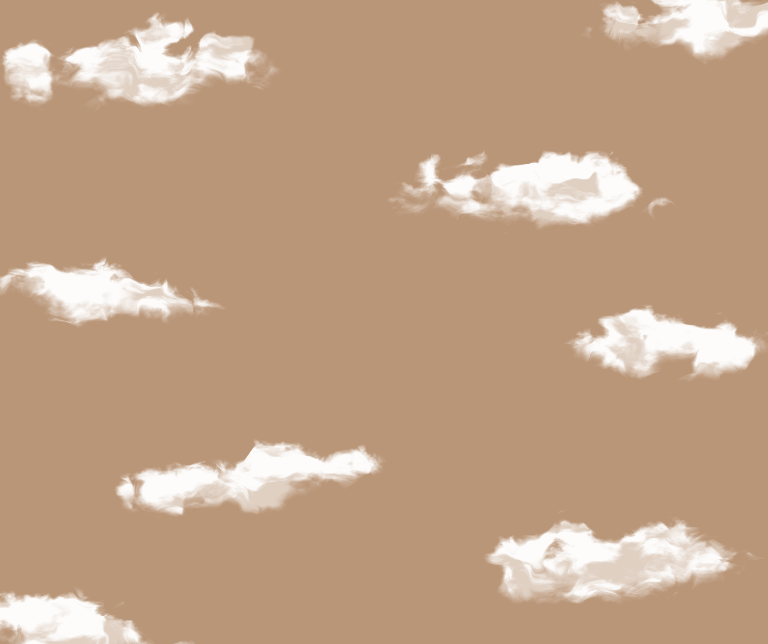
A Shadertoy shader for this pattern:

```glsl
vec3 hash3(vec2 cell) {
    vec3 k = vec3(dot(cell, vec2(127.1, 311.7)), dot(cell, vec2(269.5, 183.3)), dot(cell, vec2(419.2, 371.9)));
    return fract(sin(k) * 43758.55);
}

// Cellular noise: random cell values blended by distance to their centres
float cellNoise(vec2 p) {
    vec2 cell = floor(p), f = p - cell;
    float total = 0.0, weights = 0.0;
    for (int y = -1; y <= 1; y++)
    for (int x = -1; x <= 1; x++) {
        vec2 offset = vec2(x, y);
        vec3 h = hash3(cell + offset);
        vec2 d = offset + 0.15 + 0.7 * h.xy - f;
        float w = exp(-8.0 * dot(d, d));
        total += w * h.z;
        weights += w;
    }
    return total / weights;
}

float billows(vec2 p) {
    float sum = 0.0, amp = 0.5;
    for (int i = 0; i < 5; i++) {
        sum += amp * cellNoise(p);
        p = mat2(0.94, 0.34, -0.34, 0.94) * p * 2.03 + 17.3;
        amp *= 0.5;
    }
    return sum / 0.97;
}

// Strongest cloud body at p: x = lens depth, y = height within the cloud
vec2 cloudBody(vec2 p, float aspect) {
    vec2 body = vec2(-9.0, 0.0);
    for (int n = 0; n < 8; n++) {
        float i = float(n);
        float side = mod(i, 2.0) < 0.5 ? 0.80 : 0.19;
        vec2 centre = vec2(aspect * (side + 0.12 * cos(1.26 * (i - 4.7))),
                           1.0 - 0.145 * i - 0.04 * cos(2.25 * i + 0.5));
        float halfWidth = 0.19 + 0.025 * sin(1.3 * i);
        vec2 q = (p - centre) / (halfWidth * vec2(1.0, 0.31));
        q.y -= 0.3 * q.x * sin(1.4 * i + 0.8);
        float depth = 1.0 - q.x * q.x - pow(abs(q.y), 1.5) * (q.y < 0.0 ? 1.2 : 1.0);
        if (depth > body.x) body = vec2(depth, q.y);
    }
    return body;
}

void mainImage(out vec4 fragColor, in vec2 fragCoord) {
    vec2 p = fragCoord / iResolution.y;
    vec2 body = cloudBody(p, iResolution.x / iResolution.y);
    float cover = 0.0;

    if (body.x > -0.9) {
        // Curl the vapour into wisps
        vec2 warp = vec2(cellNoise(p * 24.0), cellNoise(p * 24.0 + 40.0)) - 0.5;
        vec2 vapour = p + 0.025 * warp;

        // Crisp puffs on top, soft haze underneath
        float density = body.x + 1.9 * (billows(vapour * vec2(13.0, 19.0)) - 0.5);
        float softness = mix(0.75, 0.36, smoothstep(-0.5, 0.4, body.y));
        cover = smoothstep(0.0, softness, density);

        // Tan shadows streaked through the white
        float light = billows(vapour * vec2(15.0, 30.0) + 71.0) + 0.1 * body.y;
        cover *= mix(0.55, 0.97, smoothstep(0.3, 0.56, light));
    }

    vec3 tanSky = vec3(0.727, 0.588, 0.470);
    fragColor = vec4(mix(tanSky, vec3(1.0), cover), 1.0);
}
```
